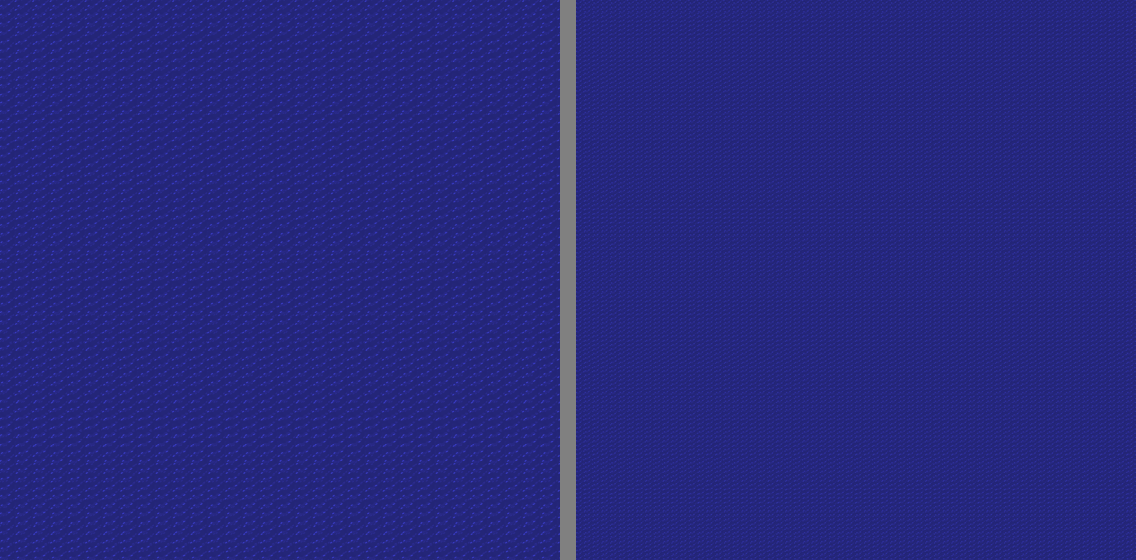
Left, the tile; right, the same tile 2 across and 2 down.
Give the GLSL for this texture, as a Shadertoy shader.

```glsl
// Deep blue cloth: fine diagonal threads sprinkled with tiny glints, tiling seamlessly.

const vec2 REPEATS = vec2(32.0, 64.0);   // cells across and up
const vec2 CELL_SHAPE = vec2(2.0, 1.0);  // cell size in row heights
const float DASH_SLOPE = 0.36;           // tilt of each glint
const int GLINTS = 7;                    // glints in one cell
const float TAU = 6.2831853;

const vec3 CLOTH = vec3(0.138, 0.146, 0.466);
const vec3 THREAD = vec3(0.160, 0.163, 0.540);
const vec3 SHEEN = vec3(0.180, 0.190, 0.610);
const vec3 GLINT = vec3(0.224, 0.236, 0.790);

// Sine-free hash, 0 to 1
float hash(vec2 p) {
    vec3 a = fract(vec3(p.xyx) * 0.1031);
    a += dot(a, a.yzx + 33.33);
    return fract((a.x + a.y) * a.z);
}

// Smooth value noise that wraps after a whole period
float wrapNoise(vec2 p, vec2 period, float seed) {
    vec2 i = floor(p);
    vec2 f = fract(p);
    f = f * f * (3.0 - 2.0 * f);
    vec2 lo = mod(i, period) + seed;
    vec2 hi = mod(i + 1.0, period) + seed;
    return mix(mix(hash(lo), hash(vec2(hi.x, lo.y)), f.x),
               mix(hash(vec2(lo.x, hi.y)), hash(hi), f.x), f.y);
}

// Soft tilted ellipse; all lengths in row heights
float dashMask(vec2 p, vec2 radius, float edge) {
    p.y -= DASH_SLOPE * p.x;
    float d = (length(p / radius) - 1.0) * radius.y;
    return 1.0 - smoothstep(-edge, edge, d);
}

// Faint threads that climb one row per cell, broken up by grain
float threadTone(vec2 q) {
    float grain = wrapNoise(q * vec2(8.0, 4.0), vec2(8.0, 4.0), 7.0);
    float ridge = 0.5 + 0.5 * cos(TAU * (q.y - q.x));
    return 0.26 * smoothstep(0.5, 0.85, 0.7 * grain + 0.3 * ridge) + 0.05 * grain;
}

// Brightest of the glints strewn along the threads
float glintTone(vec2 q, float edge) {
    float tone = 0.0;
    for (int i = 0; i < GLINTS; i++) {
        float k = float(i);
        float along = (k + 0.5) / float(GLINTS);
        float scatter = 0.75 * (hash(vec2(k, 3.0)) - 0.5);
        vec2 offset = q - vec2(along, along + scatter);
        vec2 cell = round(offset);
        float row = mod(cell.y - step(1.0, along + scatter), REPEATS.y);

        // Each row shifts its glints a little
        vec2 wobble = vec2(hash(vec2(row, k)), hash(vec2(row, k + 20.0))) - 0.5;
        vec2 p = (offset - cell) * CELL_SHAPE - 0.18 * wobble;

        float bright = step(mod(k, 3.0), 0.5);
        float strength = mix(0.40, 0.95, bright);
        vec2 radius = vec2(mix(0.10, 0.16, hash(vec2(k, 9.0))), 0.10);
        tone = max(tone, strength * dashMask(p, radius, edge));
    }
    return tone;
}

// Tone 0 to 1 through the four cloth colours
vec3 clothRamp(float tone) {
    float t = 3.0 * clamp(tone, 0.0, 1.0);
    vec3 color = mix(CLOTH, THREAD, clamp(t, 0.0, 1.0));
    color = mix(color, SHEEN, clamp(t - 1.0, 0.0, 1.0));
    return mix(color, GLINT, clamp(t - 2.0, 0.0, 1.0));
}

void mainImage(out vec4 fragColor, in vec2 fragCoord) {
    vec2 q = fragCoord / iResolution.xy * REPEATS;
    float edge = max(0.07, 0.6 * REPEATS.y / iResolution.y);
    float tone = max(threadTone(q), glintTone(q, edge));
    fragColor = vec4(clothRamp(tone), 1.0);
}
```
